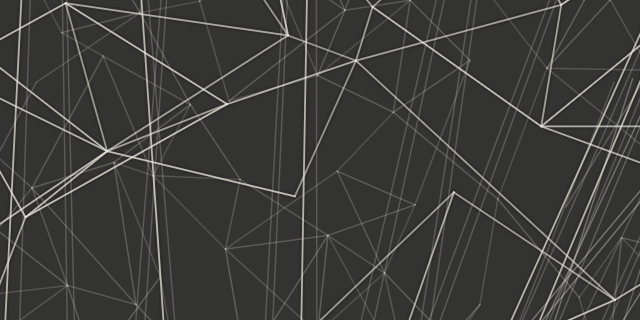
Write a WebGL 2 fragment shader that draws this background.

```glsl
#version 300 es
precision highp float;

uniform vec2 u_resolution;
out vec4 outColor;

// Lengths are in canvas heights
const vec3 BACKGROUND = vec3(0.20, 0.20, 0.198);
const vec3 HALO_COLOR = vec3(0.18, 0.18, 0.172);
const vec3 LINE_COLOR = vec3(0.92, 0.91, 0.87);
const float FAINT_WIDTH = 0.0046;
const float BRIGHT_WIDTH = 0.0056;
const float FAINT_OPACITY = 0.21;
const float BRIGHT_OPACITY = 0.72;
const float HALO_RADIUS = 0.011;
const vec2 FINE_CELL = vec2(0.23, 0.29);
const vec2 COARSE_CELL = vec2(0.54, 0.43);
const float FINE_DENSITY = 0.56;
const float COARSE_DENSITY = 0.5;
const int PAIR_COUNT = 12;
const int FAN_COUNT = 9;
const float BRIGHT_SHARE = 0.4;

vec2 hash2(vec2 c) {
    return fract(sin(vec2(dot(c, vec2(127.1, 311.7)), dot(c, vec2(269.5, 183.3)))) * 43758.5);
}

float segmentDistance(vec2 p, vec2 a, vec2 b) {
    vec2 ab = b - a;
    float t = clamp(dot(p - a, ab) / dot(ab, ab), 0.0, 1.0);
    return length(p - a - t * ab);
}

// Adds one line to the layer: x = ink coverage, y = dark halo
void addLine(inout vec2 layer, vec2 p, vec2 a, vec2 b, float width, float opacity) {
    float pixel = 1.0 / u_resolution.y;
    float d = segmentDistance(p, a, b);
    float coverage = clamp((0.5 * width - d) / pixel + 0.5, 0.0, 1.0);
    float halo = 1.0 - smoothstep(HALO_RADIUS - 0.5 * pixel, HALO_RADIUS + 0.5 * pixel, d);
    layer.x = 1.0 - (1.0 - layer.x) * (1.0 - coverage * opacity);
    layer.y = max(layer.y, halo * smoothstep(0.3, 0.5, opacity));
}

vec2 meshNode(vec2 cell, float seed) {
    return cell + 0.06 + 0.88 * hash2(cell + seed);
}

// Jittered grid whose neighbouring nodes are joined at random
void addMesh(inout vec2 layer, vec2 p, vec2 cellSize, float seed, float density, float width, float opacity) {
    vec2 home = floor(p / cellSize);
    for (int y = -1; y <= 0; y++) {
        for (int x = -1; x <= 1; x++) {
            vec2 cell = home + vec2(x, y);
            vec2 start = meshNode(cell, seed) * cellSize;
            for (int k = 0; k < 4; k++) {
                // Up-left, up, up-right, then right
                vec2 stepTo = k < 3 ? vec2(k - 1, 1) : vec2(1, 0);
                vec2 chance = hash2(cell + seed + 17.3 * float(k + 1));
                if (chance.x > density) continue;
                vec2 end = meshNode(cell + stepTo, seed) * cellSize;
                addLine(layer, p, start, end, width, opacity * mix(0.75, 1.15, chance.y));
            }
        }
    }
}

// Long steep strands in pairs, leaning more towards the right
void addStrands(inout vec2 layer, vec2 p, float aspect) {
    for (int i = 0; i < PAIR_COUNT; i++) {
        vec2 place = hash2(vec2(i, 5.7));
        vec2 style = hash2(vec2(i, 41.2));
        float foot = (float(i) + place.x) / float(PAIR_COUNT) * aspect;
        float lean = 0.36 * (place.y - 0.5) + 0.5 * smoothstep(0.45, 0.85, foot / aspect);
        vec2 a = vec2(foot, -0.02);
        vec2 b = vec2(foot + lean, 1.02);
        bool bright = style.x < BRIGHT_SHARE;
        addLine(layer, p, a, b, bright ? BRIGHT_WIDTH : FAINT_WIDTH, bright ? BRIGHT_OPACITY : FAINT_OPACITY);
        vec2 gap = vec2(0.02 + 0.03 * style.y, 0.0);
        addLine(layer, p, a + gap, b + gap * 0.6, FAINT_WIDTH, FAINT_OPACITY);
    }
}

// Dense slanted bundle in the lower right corner
void addFan(inout vec2 layer, vec2 p, float aspect) {
    for (int i = 0; i < FAN_COUNT; i++) {
        vec2 place = hash2(vec2(i, 73.9));
        vec2 style = hash2(vec2(i, 91.4));
        vec2 a = vec2(aspect * mix(0.79, 0.98, place.x), -0.02);
        vec2 b = a + vec2(mix(0.22, 0.55, place.y), mix(0.6, 1.0, style.x));
        addLine(layer, p, a, b, FAINT_WIDTH, FAINT_OPACITY * mix(0.9, 1.9, style.y));
    }
}

void main() {
    vec2 p = gl_FragCoord.xy / u_resolution.y;
    float aspect = u_resolution.x / u_resolution.y;
    vec2 layer = vec2(0.0);

    addMesh(layer, p, FINE_CELL, 3.1, FINE_DENSITY, FAINT_WIDTH, FAINT_OPACITY);
    addStrands(layer, p, aspect);
    addFan(layer, p, aspect);
    addMesh(layer, p, COARSE_CELL, 8.6, COARSE_DENSITY, BRIGHT_WIDTH, BRIGHT_OPACITY);

    vec3 color = mix(BACKGROUND, HALO_COLOR, layer.y);
    outColor = vec4(mix(color, LINE_COLOR, layer.x), 1.0);
}
```
